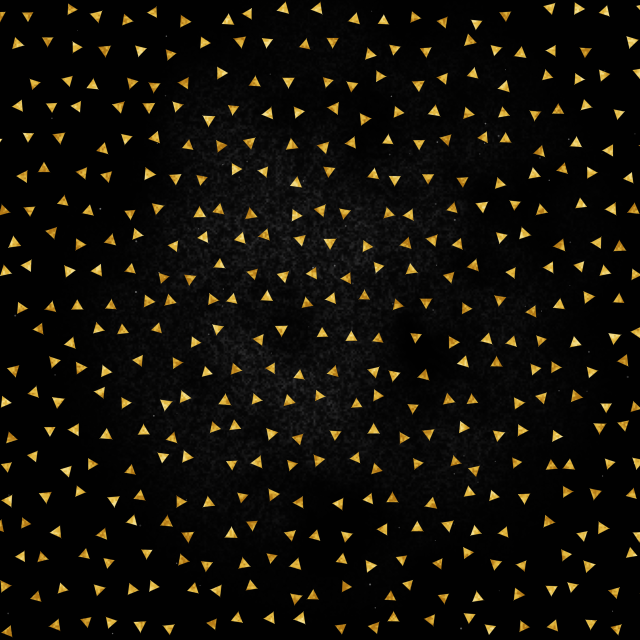
Give the GLSL for this pattern, as a WebGL 2 fragment shader.

```glsl
#version 300 es
precision highp float;
// Scattered gold foil triangles on black, faintly worn stone.
#define CELLS 20.0        // triangles along one side
#define JITTER 0.50       // spread of a centre within its cell
#define INRADIUS 0.0053   // triangle size
#define SOFTNESS 0.0011   // edge blur
#define FOIL_GRAIN 330.0  // frequency of the foil texture
#define DUST_GRAIN 340.0  // frequency of the stone texture
#define DUST_LEVEL 0.19   // brightness of the worn patches
#define SPECK_CELLS 30.0
#define SPECK_CHANCE 0.09

uniform vec2 u_resolution;
out vec4 fragColor;

const float TAU = 6.2831853;
const vec3 BLACK = vec3(0.004);
const vec3 BRONZE = vec3(0.70, 0.47, 0.08);
const vec3 GOLD = vec3(0.89, 0.72, 0.25);
const vec3 PALE_GOLD = vec3(0.96, 0.88, 0.56);

float hash(vec2 p, uint seed) {
  uvec2 q = uvec2(ivec2(floor(p)));
  uint h = q.x * 1597334677u ^ q.y * 3812015801u ^ seed * 2654435769u;
  h = (h ^ (h >> 16)) * 2146121005u;
  h = (h ^ (h >> 15)) * 2221713035u;
  h ^= h >> 16;
  return float(h >> 8) / 16777216.0;
}

float noise(vec2 p, uint seed) {
  vec2 i = floor(p), f = fract(p);
  f = f * f * (3.0 - 2.0 * f);
  vec2 e = vec2(1.0, 0.0);
  return mix(mix(hash(i, seed), hash(i + e.xy, seed), f.x),
             mix(hash(i + e.yx, seed), hash(i + e.xx, seed), f.x), f.y);
}

float fbm(vec2 p) {
  float sum = 0.0, amp = 0.5;
  for (uint k = 0u; k < 5u; k++) {
    sum += amp * noise(p, 20u + k);
    p = mat2(1.6, 1.2, -1.2, 1.6) * p;
    amp *= 0.5;
  }
  return sum;
}

float triangleDistance(vec2 p, float inradius) {
  return max(abs(p.x) * 0.8660254 + p.y * 0.5, -p.y) - inradius;
}

float coverage(float d) {
  float blur = max(SOFTNESS, 0.6 / min(u_resolution.x, u_resolution.y));
  return 1.0 - smoothstep(-blur, blur, d);
}

// Worn grey patches that fade out towards the borders.
vec3 stone(vec2 p) {
  float glow = 1.0 - smoothstep(0.16, 0.52, length((p - vec2(0.53, 0.54)) * vec2(1.08, 0.96)));
  float patches = smoothstep(0.28, 0.72, fbm(p * 6.0));
  float grain = noise(p * DUST_GRAIN, 11u) * noise(p * DUST_GRAIN * 0.55, 12u);
  return BLACK + glow * DUST_LEVEL * patches * (0.12 + grain) * vec3(1.0, 1.0, 1.02);
}

// Sparse pale dust specks.
float specks(vec2 p) {
  vec2 g = p * SPECK_CELLS, id = floor(g);
  vec2 centre = 0.2 + 0.6 * vec2(hash(id, 31u), hash(id, 32u));
  float radius = mix(0.0004, 0.0015, hash(id, 33u));
  float present = step(hash(id, 34u), SPECK_CHANCE);
  float d = length(fract(g) - centre) / SPECK_CELLS - radius;
  return present * coverage(d) * mix(0.15, 0.45, hash(id, 35u));
}

// Foil tone: a base per triangle, a slanted sheen and fine flakes.
vec3 foil(vec2 p, vec2 local, vec2 id) {
  float tone = mix(0.15, 0.72, hash(id, 5u));
  float sheenAngle = TAU * hash(id, 6u);
  float sheen = dot(local, vec2(cos(sheenAngle), sin(sheenAngle))) / INRADIUS;
  float flakes = noise(p * FOIL_GRAIN, 7u) - 0.5;
  tone += 0.14 * sheen + 0.55 * flakes;
  vec3 color = mix(BRONZE, GOLD, smoothstep(0.0, 0.55, tone));
  return mix(color, PALE_GOLD, smoothstep(0.5, 1.0, tone));
}

void main() {
  vec2 p = gl_FragCoord.xy / u_resolution;
  vec3 color = stone(p) + specks(p);

  // Nearby triangles on jittered, staggered rows.
  vec2 g = p * CELLS;
  for (int j = -1; j <= 1; j++) {
    float row = floor(g.y) + float(j);
    float stagger = 0.5 * mod(row, 2.0);
    for (int i = -1; i <= 1; i++) {
      vec2 id = vec2(floor(g.x - stagger) + float(i), row);
      vec2 jitter = JITTER * (vec2(hash(id, 1u), hash(id, 2u)) - 0.5);
      vec2 local = (g - id - 0.5 - vec2(stagger, 0.0) - jitter) / CELLS;
      float angle = TAU * hash(id, 3u);
      float c = cos(angle), s = sin(angle);
      float size = INRADIUS * mix(0.93, 1.08, hash(id, 4u));
      float d = triangleDistance(mat2(c, s, -s, c) * local, size);
      color = mix(color, foil(p, local, id), coverage(d));
    }
  }
  fragColor = vec4(color, 1.0);
}
```
